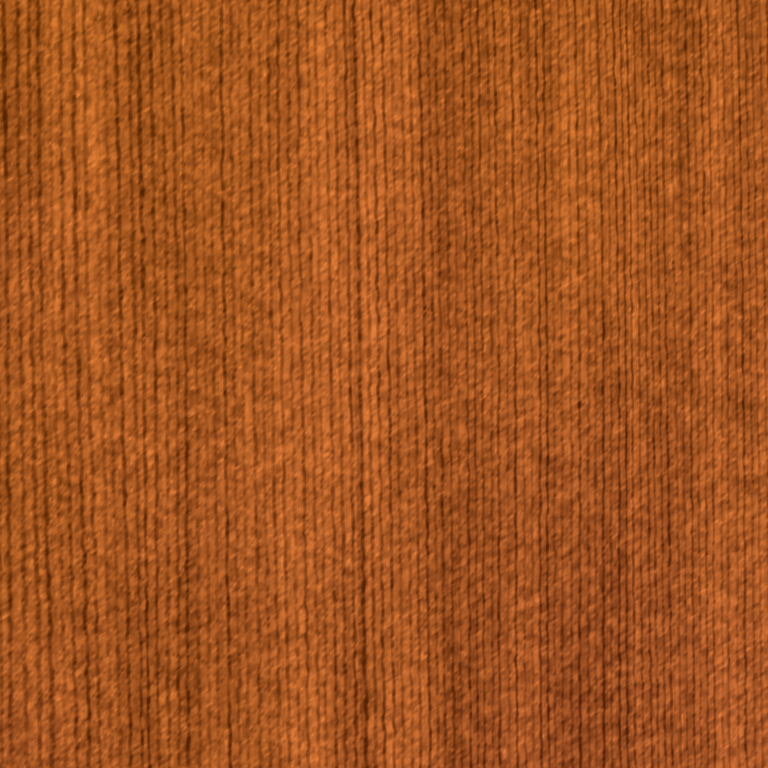
A Shadertoy shader for this texture:

```glsl
// Straight-grained reddish brown wood: narrow dark grooves run almost upright,
// packed closer toward the right. Broad stained bands, fibre tones and fine
// slanted grain from value noise shift one tone that picks the colour.

const vec3 DARK_WOOD  = vec3(0.405, 0.182, 0.035);
const vec3 LIGHT_WOOD = vec3(0.815, 0.445, 0.190);
const vec3 RED_SHIFT  = vec3(0.005, -0.006, 0.028);

float hash(vec2 p) {
    return fract(sin(dot(p, vec2(127.1, 311.7))) * 43758.5453);
}

float valueNoise(vec2 p) {
    vec2 cell = floor(p);
    vec2 f = fract(p);
    f = f * f * (3.0 - 2.0 * f);
    float low  = mix(hash(cell), hash(cell + vec2(1.0, 0.0)), f.x);
    float high = mix(hash(cell + vec2(0.0, 1.0)), hash(cell + vec2(1.0, 1.0)), f.x);
    return mix(low, high, f.y);
}

// Noise centred on zero, with a separate frequency for each axis
float grain(vec2 p, vec2 frequency, float seed) {
    return valueNoise(p * frequency + seed) - 0.5;
}

// Soft vertical stain around a centre line
float streak(float x, float centre, float width) {
    float d = (x - centre) / width;
    return exp(-d * d);
}

// Groove darkness; position is counted in grooves across the board
float groove(float position, float y) {
    float id = floor(position);
    float offset = 0.26 * (hash(vec2(id, 3.0)) - 0.5);
    float d = abs(fract(position) - 0.5 - offset);
    float line = 1.0 - smoothstep(0.03, 0.31, d);
    float depth = mix(0.45, 1.0, hash(vec2(id, 8.0)));
    float broken = 0.65 + 0.7 * valueNoise(vec2(id * 7.3, y * 55.0));
    return line * depth * broken;
}

// Large stains that follow the grain
float stains(vec2 p) {
    float tone = 0.22 * grain(p, vec2(9.0, 1.3), 4.0);
    tone += 0.22 * grain(p, vec2(38.0, 2.2), 17.0);
    tone += 0.12 * grain(p, vec2(5.0, 6.0), 31.0);
    tone -= 0.21 * streak(p.x, 0.585, 0.030);
    tone -= 0.10 * streak(p.x, 0.875, 0.025);
    tone -= 0.20 * streak(p.x, 0.460, 0.005);
    return tone;
}

// Small bumps and flecks, sheared so they lean
float fineGrain(vec2 p) {
    vec2 leaning = vec2(p.x, p.y - 0.55 * p.x);
    float tone = 0.36 * grain(leaning, vec2(115.0, 130.0), 11.0);
    tone += 0.46 * grain(leaning, vec2(210.0, 235.0), 47.0);
    float fleck = valueNoise(leaning * vec2(160.0, 150.0) + 73.0);
    return tone + 0.22 * smoothstep(0.74, 0.98, fleck);
}

void mainImage(out vec4 fragColor, in vec2 fragCoord) {
    vec2 uv = fragCoord / iResolution.xy;

    // Board coordinates lean slightly with the grain
    vec2 board = vec2(uv.x - 0.014 * (1.0 - uv.y), uv.y);

    // Groove spacing narrows to the right and wavers a little
    float position = 64.0 * board.x + 23.0 * board.x * board.x;
    position += 0.9 * grain(board, vec2(14.0, 1.5), 5.0);
    position += 0.24 * grain(board, vec2(70.0, 65.0), 23.0);

    float tone = 0.69 + stains(board) + fineGrain(board);
    tone += 0.12 * (hash(vec2(floor(position), 19.0)) - 0.5);
    tone -= 0.50 * groove(position, board.y);

    // Orange near the top, redder below and to the right
    float redness = 0.9 * (0.55 - uv.y) + 0.35 * (uv.x - 0.5);
    redness += 0.8 * grain(uv, vec2(4.0, 3.0), 61.0);

    vec3 colour = mix(DARK_WOOD, LIGHT_WOOD, clamp(tone, -0.15, 1.2));
    colour += RED_SHIFT * clamp(redness, -0.8, 0.8);
    fragColor = vec4(clamp(colour, 0.0, 1.0), 1.0);
}
```
